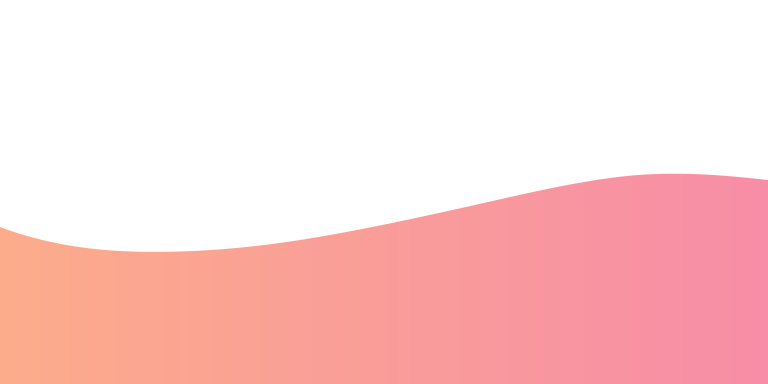
Give the GLSL for this background, as a WebGL 2 fragment shader.

```glsl
#version 300 es
precision highp float;

#define LEFT_COLOR vec3(0.988, 0.675, 0.545)
#define RIGHT_COLOR vec3(0.969, 0.553, 0.655)
#define SKY_COLOR vec3(1.0)
#define SEGMENTS 5

uniform vec2 u_resolution;
out vec4 fragColor;

// Crest heights and slopes at evenly spaced knots, in canvas heights
const float HEIGHTS[SEGMENTS + 1] = float[](0.409, 0.344, 0.378, 0.458, 0.538, 0.531);
const float SLOPES[SEGMENTS + 1] = float[](-0.151, 0.0, 0.065, 0.0885, 0.052, -0.047);

// Cubic Hermite curve through the knots
float waveHeight(float x) {
    float position = clamp(x, 0.0, 1.0) * float(SEGMENTS);
    int i = min(int(position), SEGMENTS - 1);
    float t = position - float(i);
    float s = 1.0 - t;
    float blend = t * t * (3.0 - 2.0 * t);
    return mix(HEIGHTS[i], HEIGHTS[i + 1], blend)
         + t * s * (s * SLOPES[i] - t * SLOPES[i + 1]);
}

void main() {
    vec2 uv = gl_FragCoord.xy / u_resolution;

    // Wave coverage, softened over one pixel
    float below = waveHeight(uv.x) - uv.y;
    float coverage = clamp(0.5 + below * u_resolution.y, 0.0, 1.0);

    // Horizontal gradient fill
    vec3 waveColor = mix(LEFT_COLOR, RIGHT_COLOR, uv.x);
    fragColor = vec4(mix(SKY_COLOR, waveColor, coverage), 1.0);
}
```
